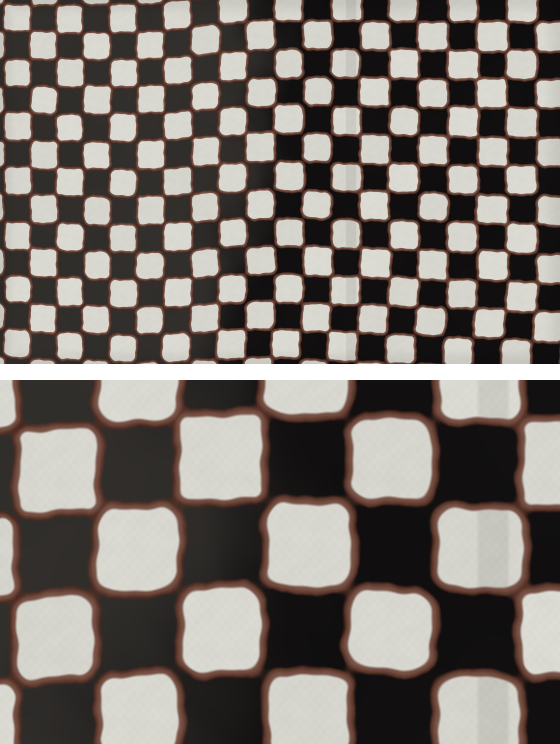
Top, the full canvas; bottom, a detail of the centre.
A Shadertoy shader for this pattern:

```glsl
// Hand-painted checkerboard of rounded pale squares with brown outlines on black.
#define HALF_SIDE 0.473    // half width of a pale square, in cells
#define CORNER 0.17        // mean corner radius
#define OUTLINE 0.092      // brown line width
#define EDGE_SOFT 0.022    // half width of the painted edge
#define JITTER 0.055       // wander of each square
#define WOBBLE 0.013       // waviness of the edges
#define PALE vec3(0.845, 0.845, 0.815)
#define BROWN_LIGHT vec3(0.46, 0.31, 0.26)
#define BROWN_DARK vec3(0.32, 0.18, 0.14)
#define CHARCOAL vec3(0.19, 0.18, 0.17)
#define BLACK vec3(0.065, 0.058, 0.058)

vec3 hash3(vec2 cell) {
    vec3 h = fract(cell.xyx * vec3(0.1031, 0.1030, 0.0973) + 0.37);
    h += dot(h, h.yxz + 33.33);
    return fract((h.xxy + h.yzz) * h.zyx);
}

float layeredSines(vec2 p) {
    float sum = 0.0, amp = 0.5;
    for (int i = 0; i < 4; i++) {
        sum += amp * sin(p.x + 1.7 * sin(p.y)) * cos(p.y + 0.6 * p.x);
        p = mat2(1.6, 1.2, -1.2, 1.6) * p + 2.3;
        amp *= 0.5;
    }
    return sum;
}

float roundedBox(vec2 p, vec2 halfSize, float radius) {
    vec2 q = abs(p) - halfSize + radius;
    return length(max(q, 0.0)) + min(max(q.x, q.y), 0.0) - radius;
}

float smoothMin(float a, float b, float k) {
    float h = max(k - abs(a - b), 0.0) / k;
    return min(a, b) - h * h * k * 0.25;
}

// Uneven grid: columns widen to the right, rows step up and spread.
vec2 gridCoord(vec2 p) {
    p.x += 0.011 * p.x * smoothstep(0.75, 1.0, p.y);
    float column = (sqrt(0.005127 + 0.001208 * (p.x - 0.0484)) - 0.0716) / 0.000604;
    float offset = 0.0504 - 0.031 * smoothstep(0.3, 0.8, p.x);
    float row = (p.y - offset) / (0.0744 + 0.0035 * p.x);
    return vec2(column, row);
}

// One square with its own place, tilt, size and corners.
float squareDistance(vec2 g, vec2 cell) {
    vec3 a = hash3(cell), b = hash3(cell + 47.0);
    vec2 q = g - cell - (a.xy - 0.5) * JITTER;
    q += (a.z - 0.5) * 0.09 * vec2(-q.y, q.x);
    q += WOBBLE * sin(q.yx * 9.0 + 6.3 * b.xy);
    q += 0.5 * WOBBLE * sin(q.yx * 19.0 + 6.3 * a.yz);
    vec2 halfSize = HALF_SIDE + (b.yz - 0.5) * 0.04;
    return roundedBox(q, halfSize, CORNER + (b.x - 0.5) * 0.14);
}

void mainImage(out vec4 fragColor, in vec2 fragCoord) {
    vec2 p = fragCoord / iResolution.y;
    p.y = 1.0 - p.y;
    vec2 g = gridCoord(p);
    vec2 home = floor(g + 0.5);

    // Nearest square, and a joined field for the outlines
    float nearest = 9.0, joined = 9.0;
    vec2 owner = home;
    for (int j = -1; j <= 1; j++) {
        for (int i = -1; i <= 1; i++) {
            vec2 cell = home + vec2(i, j);
            if (mod(cell.x + cell.y, 2.0) > 0.5) continue;
            float d = squareDistance(g, cell);
            if (d < nearest) { nearest = d; owner = cell; }
            joined = smoothMin(joined, d, 0.1);
        }
    }
    float soft = max(EDGE_SOFT, 0.7 / (iResolution.y * 0.076));

    // Dark ground: faded to charcoal on the left, deep black on the right
    float cloud = layeredSines(p * 7.0);
    float fade = smoothstep(0.64, 0.86, p.x + 0.12 * p.y + 0.12 * cloud);
    vec3 color = mix(CHARCOAL, BLACK, fade) + 0.008 * cloud;

    // Brown outline, uneven in width and tone
    float grain = layeredSines(g * 5.0);
    float width = OUTLINE + 0.02 * grain;
    vec3 brown = mix(BROWN_LIGHT, BROWN_DARK, smoothstep(0.02, width, nearest));
    brown += 0.03 * grain;
    color = mix(brown, color, smoothstep(-soft, soft, joined - width));

    // Pale paint with faint weave, tone shifts and one fold
    float tone = 0.025 * (hash3(owner + 11.0).x - 0.5) + 0.012 * layeredSines(g * 9.0);
    float weave = 0.006 * sin(p.x * 700.0) * sin(p.y * 620.0);
    float fold = smoothstep(0.948, 0.953, p.x) * (1.0 - smoothstep(0.976, 0.981, p.x));
    vec3 pale = PALE + tone + weave - 0.06 * fold;
    color = mix(pale, color, smoothstep(-soft, soft, nearest));

    // Slight shade toward the borders
    vec2 border = min(p, vec2(iResolution.x / iResolution.y, 1.0) - p);
    color *= 0.93 + 0.07 * smoothstep(0.0, 0.05, min(border.x, border.y));
    fragColor = vec4(color, 1.0);
}
```
